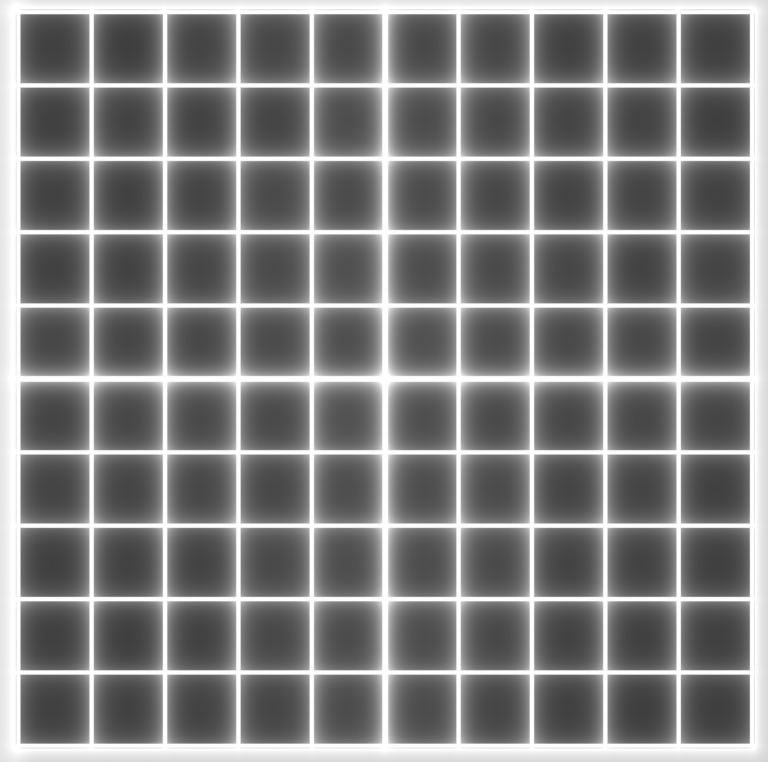
This pattern is drawn by a WebGL 1 fragment shader. Its source:

```glsl
precision highp float;

uniform vec2 u_resolution;

// Layout, in units of canvas height
const vec2 GRID_ORIGIN = vec2(0.0240, 0.0212);
const float PITCH = 0.0963;

// Sizes below are in units of one cell
const float CELLS = 10.0;
const float LINE_HALF = 0.030;
const float CENTRE_EXTRA = 0.010;
const float LINE_SOFTNESS = 0.012;
const float GLOW_REACH = 0.125;
const float HALO_REACH = 0.10;

const float CELL_DARK = 0.225;
const float CENTRE_LIFT = 0.065;
const float GLOW_VERTICAL = 0.29;
const float GLOW_HORIZONTAL = 0.20;
const float GLOW_CENTRE = 0.15;
const float GLOW_VARIATION = 0.40;
const float MARGIN_GREY = 0.82;
const float HALO_STRENGTH = 0.20;
const float LINE_WHITE = 0.995;

float hash(vec2 p) {
  return fract(sin(dot(p, vec2(127.1, 311.7))) * 43758.5);
}

float isCentre(float line) {
  return 1.0 - step(0.5, abs(line - 0.5 * CELLS));
}

float boxDistance(vec2 p, vec2 halfSize) {
  vec2 q = abs(p) - halfSize;
  return length(max(q, 0.0)) + min(max(q.x, q.y), 0.0);
}

// Light cast into a cell by one line; axisSeed separates the two directions
float lineGlow(float dist, float line, float side, float strength, float axisSeed) {
  float vary = 1.0 + GLOW_VARIATION * (hash(vec2(line + 3.0 * side, axisSeed)) - 0.5);
  float edgeFade = 1.0 - 0.25 * smoothstep(3.5, 5.0, abs(line - 0.5 * CELLS));
  float level = strength * vary * edgeFade + GLOW_CENTRE * isCentre(line);
  return level * exp(-dist / GLOW_REACH);
}

float axisGlow(float coord, float strength, float axisSeed) {
  float cell = floor(coord);
  float f = coord - cell;
  return lineGlow(max(f - LINE_HALF, 0.0), cell, 0.0, strength, axisSeed)
       + lineGlow(max(1.0 - f - LINE_HALF, 0.0), cell + 1.0, 1.0, strength, axisSeed);
}

float cellShade(vec2 g) {
  vec2 off = (g - 0.5 * CELLS) / vec2(2.2, 3.2);
  float lift = CENTRE_LIFT * (0.65 * exp(-off.x * off.x) + 0.35 * exp(-off.y * off.y));
  float drift = 0.016 * (hash(floor(g) + 7.0) - 0.5);
  return CELL_DARK + lift + drift
       + axisGlow(g.x, GLOW_VERTICAL, 1.0)
       + axisGlow(g.y, GLOW_HORIZONTAL, 5.0);
}

float lineMask(float coord, float soft) {
  float line = floor(coord + 0.5);
  float halfWidth = LINE_HALF + CENTRE_EXTRA * isCentre(line);
  return 1.0 - smoothstep(-soft, soft, abs(coord - line) - halfWidth);
}

// Margin with a halo around the frame, stronger at the line ends
float marginShade(vec2 g, float frame) {
  vec2 line = clamp(floor(g + 0.5), 0.0, CELLS);
  vec2 ends = exp(-abs(g - line) / 0.12);
  ends *= vec2(0.4 + 0.6 * isCentre(line.x), 0.4 + 0.6 * isCentre(line.y));
  float leftSide = 1.0 - smoothstep(-0.1, 0.3, g.x);
  float topSide = smoothstep(CELLS - 0.3, CELLS + 0.1, g.y);
  float halo = HALO_STRENGTH + 0.08 * max(ends.x, ends.y);
  float reach = HALO_REACH * (1.0 + 0.4 * leftSide);
  return MARGIN_GREY + 0.035 * leftSide + 0.02 * topSide
       + halo * exp(-max(frame, 0.0) / reach);
}

void main() {
  vec2 p = gl_FragCoord.xy / u_resolution.y;
  vec2 g = (p - GRID_ORIGIN) / PITCH;
  float pixel = 1.0 / (u_resolution.y * PITCH);
  float soft = max(0.75 * pixel, LINE_SOFTNESS);

  // Rounded outer frame
  float frame = boxDistance(g - 0.5 * CELLS, vec2(0.5 * CELLS)) - LINE_HALF;
  float inside = 1.0 - smoothstep(-soft, soft, frame);

  float lines = max(lineMask(g.x, soft), lineMask(g.y, soft));
  float panel = mix(min(cellShade(g), 1.0), LINE_WHITE, lines);
  float shade = mix(min(marginShade(g, frame), 1.0), panel, inside);

  gl_FragColor = vec4(vec3(shade), 1.0);
}
```
